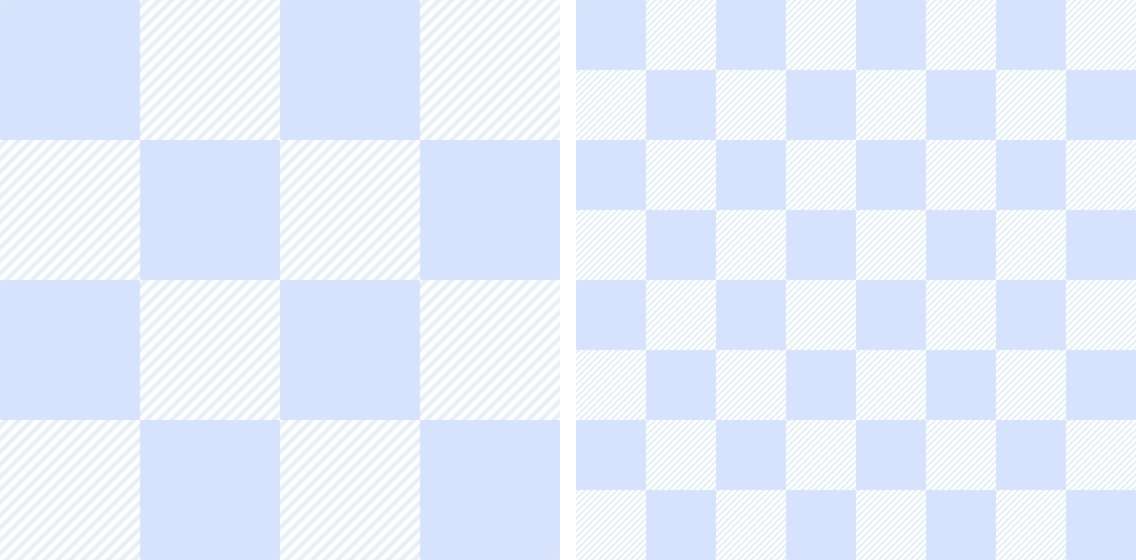
Left: one tile. Right: repeated 2 by 2.
Give the GLSL for this pattern, as a WebGL 2 fragment shader.

```glsl
#version 300 es
precision highp float;

#define CELLS 4.0
#define STRIPES_PER_CELL 11.0
#define STRIPE_WIDTH 0.46
#define STRIPE_SOFTNESS 0.13
#define SOLID_BLUE vec3(0.845, 0.89, 0.988)
#define PAPER_WHITE vec3(0.992, 1.0, 0.998)
#define STRIPE_GREY vec3(0.91, 0.938, 0.952)

uniform vec2 u_resolution;
out vec4 fragColor;

// Signed distance to the nearest cell border: positive in even cells.
vec2 cellBorder(vec2 p) {
    return 2.0 * abs(fract((p - 0.5) * 0.5) - 0.5) - 0.5;
}

// Coverage of the cells whose column and row have the same parity.
float checker(vec2 p, vec2 pixel) {
    vec2 side = clamp(cellBorder(p) / (0.6 * pixel), -1.0, 1.0);
    return 0.5 + 0.5 * side.x * side.y;
}

// Soft diagonal stripes rising to the right.
float diagonalStripes(vec2 p, vec2 pixel) {
    float phase = (p.x - p.y) * STRIPES_PER_CELL;
    float fromCentre = abs(fract(phase) - 0.5);
    float soft = max(STRIPE_SOFTNESS, 0.5 * STRIPES_PER_CELL * length(pixel));
    float edge = 0.5 * STRIPE_WIDTH;
    return 1.0 - smoothstep(edge - soft, edge + soft, fromCentre);
}

void main() {
    vec2 p = CELLS * gl_FragCoord.xy / u_resolution;
    vec2 pixel = CELLS / u_resolution;

    vec3 hatched = mix(PAPER_WHITE, STRIPE_GREY, diagonalStripes(p, pixel));
    vec3 color = mix(SOLID_BLUE, hatched, checker(p, pixel));
    fragColor = vec4(color, 1.0);
}
```
